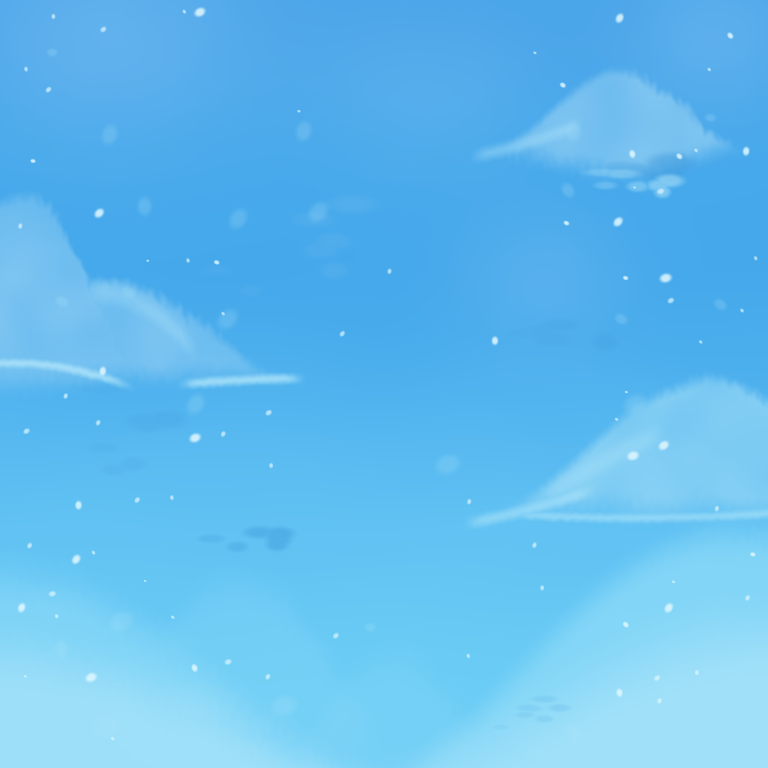
Reproduce this background procedurally as a WebGL 2 fragment shader.

```glsl
#version 300 es
precision highp float;
// Painted blue sky with soft heaped clouds, wispy strokes and drifting white specks.
uniform vec2 u_resolution;
out vec4 fragColor;

vec2 hash2(vec2 p) {
  vec3 q = fract(p.xyx * vec3(0.1031, 0.103, 0.0973));
  q += dot(q, q.yzx + 33.33);
  return fract((q.xx + q.yz) * q.zy);
}

float corner(vec2 cell, vec2 k, vec2 f) {
  return dot(hash2(cell + k) * 2.0 - 1.0, f - k);
}

float gradientNoise(vec2 p) {
  vec2 i = floor(p), f = fract(p), u = f * f * (3.0 - 2.0 * f);
  float low = mix(corner(i, vec2(0), f), corner(i, vec2(1, 0), f), u.x);
  float high = mix(corner(i, vec2(0, 1), f), corner(i, vec2(1), f), u.x);
  return mix(low, high, u.y);
}

float glow(vec2 p, vec2 center, vec2 radius) {
  vec2 d = (p - center) / radius;
  return exp(-dot(d, d) * 1.5);
}

float ellipse(vec2 d, vec2 radius, float soft) {
  return 1.0 - smoothstep(1.0 - soft, 1.0 + soft, length(d / radius));
}

// Domed cloud with thin tails, reaching left and right by different amounts
float heap(vec2 p, vec2 peak, float base, vec2 reach, float sink, float soft) {
  float d = abs(p.x - peak.x) / (p.x < peak.x ? reach.x : reach.y);
  float dome = pow(max(1.0 - d * d, 0.0), 2.3);
  float top = smoothstep(-soft, soft, mix(base, peak.y, dome) - p.y);
  float bottom = smoothstep(-soft, soft * 3.0, p.y - base + sink * dome);
  return top * bottom * (1.0 - smoothstep(0.7, 1.0, d));
}

// Bowed brush stroke with tapered ends, running left to right
float stroke(vec2 p, vec2 a, vec2 b, float bow, float width) {
  float t = (p.x - a.x) / (b.x - a.x);
  float arch = max(4.0 * t * (1.0 - t), 0.0);
  float off = abs(p.y - mix(a.y, b.y, t) - bow * arch);
  return (1.0 - smoothstep(0.0, width, off)) * smoothstep(0.0, 0.6, arch);
}

// Cluster of flat dabs around a centre
float dabs(vec2 p, vec2 center, vec2 spread, float size, float seed) {
  float sum = 0.0;
  for (int i = 0; i < 7; i++) {
    vec2 h = hash2(vec2(float(i) * 3.7, seed));
    vec2 radius = size * vec2(0.7 + h.y, 0.3 + 0.3 * h.x);
    float dab = ellipse(p - center - spread * (h * 2.0 - 1.0), radius, 0.5);
    sum = max(sum, dab * (0.4 + 0.6 * h.x));
  }
  return sum;
}

// One jittered, tilted speck in some of the grid cells
float specks(vec2 p, float cells, float size, float chance, float seed) {
  vec2 id = floor(p * cells), kind = hash2(id + seed + 51.0);
  vec2 d = p - (id + 0.2 + 0.6 * hash2(id + seed)) / cells;
  float s = sin(kind.y * 3.0), k = cos(kind.y * 3.0);
  float radius = size * (0.5 + 0.8 * kind.y);
  return ellipse(mat2(k, s, -s, k) * d, radius * vec2(1, 0.75), 0.5) * step(kind.x, chance);
}

vec3 skyColor(float y) {
  vec3 c = mix(vec3(0.42, 0.8, 0.96), vec3(0.37, 0.75, 0.95), smoothstep(0.08, 0.4, y));
  c = mix(c, vec3(0.27, 0.66, 0.92), smoothstep(0.3, 0.66, y));
  return mix(c, vec3(0.28, 0.64, 0.91), smoothstep(0.75, 1.0, y));
}

void main() {
  vec2 p = gl_FragCoord.xy / u_resolution;
  float broad = gradientNoise(p * vec2(5, 9));
  float billow = gradientNoise(p * 17.0);
  float fuzz = gradientNoise(p * vec2(130, 60));
  vec2 q = p + vec2(0.005, 0.007) * fuzz + 0.01 * billow;

  // Sky and faint hazes
  vec3 c = skyColor(p.y + 0.04 * broad);
  float haze = 0.6 * glow(q, vec2(0.14, 0.95), vec2(0.24, 0.18));
  haze += 0.5 * glow(q, vec2(0.93, 0.95), vec2(0.14, 0.13));
  haze += 0.35 * glow(q, vec2(0.56, 0.88), vec2(0.2, 0.14));
  haze += 0.4 * glow(q, vec2(0.71, 0.64), vec2(0.13, 0.1));
  haze += 0.25 * dabs(p, vec2(0.36, 0.68), vec2(0.1, 0.06), 0.018, 4.0);
  c = mix(c, vec3(0.44, 0.73, 0.94), haze);

  // Floating clouds
  float body = 0.72 + 0.3 * broad + 0.25 * billow;
  vec3 pale = vec3(0.53, 0.79, 0.95), foam = vec3(0.69, 0.9, 0.98);
  float left = heap(q, vec2(0.035, 0.74), 0.5, vec2(0.3, 0.17), 0.01, 0.012);
  left = max(left, 0.9 * heap(q, vec2(0.13, 0.635), 0.505, vec2(0.15, 0.27), 0.005, 0.01));
  c = mix(c, pale, body * heap(q, vec2(0.807, 0.905), 0.8, vec2(0.18), 0.035, 0.01));
  c = mix(c, pale, body * left);
  c = mix(c, vec3(0.56, 0.83, 0.96), body * heap(q, vec2(0.92, 0.503), 0.33, vec2(0.3), 0.005, 0.012));

  // Banks along the bottom
  vec3 bank = vec3(0.54, 0.85, 0.97);
  c = mix(c, bank, 0.3 * heap(q, vec2(0.31, 0.24), 0.02, vec2(0.24), 0.1, 0.04));
  c = mix(c, bank, 0.3 * heap(q, vec2(0.51, 0.14), -0.08, vec2(0.22), 0.1, 0.04));
  c = mix(c, bank, 0.7 * heap(q, vec2(0, 0.245), -0.06, vec2(0.6), 1.0, 0.045));
  c = mix(c, bank, 0.8 * heap(q, vec2(0.96, 0.305), -0.06, vec2(0.56), 1.0, 0.035));
  c = mix(c, foam, 0.6 * heap(q, vec2(0, 0.145), -0.05, vec2(0.62), 1.0, 0.05));
  c = mix(c, foam, 0.65 * heap(q, vec2(1, 0.175), -0.05, vec2(0.6), 1.0, 0.07));

  // Dark dabs
  float dark = dabs(p, vec2(0.31, 0.3), vec2(0.06, 0.02), 0.014, 1.0);
  dark += dabs(p, vec2(0.84, 0.785), vec2(0.035, 0.01), 0.022, 2.0);
  dark += 0.5 * dabs(p, vec2(0.73, 0.57), vec2(0.06, 0.02), 0.018, 3.0);
  dark += 0.5 * dabs(p, vec2(0.17, 0.44), vec2(0.05, 0.06), 0.018, 5.0);
  dark += 0.5 * dabs(p, vec2(0.72, 0.07), vec2(0.07, 0.03), 0.01, 7.0);
  c = mix(c, vec3(0.24, 0.59, 0.85), 0.45 * dark);

  // Bright brush strokes on the clouds
  vec2 s = p + 0.002 * fuzz;
  float wisp = stroke(s, vec2(-0.08, 0.515), vec2(0.18, 0.492), 0.022, 0.009);
  wisp = max(wisp, stroke(s, vec2(0.23, 0.499), vec2(0.4, 0.507), 0.002, 0.01));
  wisp = max(wisp, 0.4 * stroke(s, vec2(0.11, 0.62), vec2(0.26, 0.535), 0.025, 0.022));
  wisp = max(wisp, 0.7 * stroke(s, vec2(0.6, 0.317), vec2(0.78, 0.365), -0.004, 0.013));
  wisp = max(wisp, 0.7 * stroke(s, vec2(0.63, 0.333), vec2(1.08, 0.338), -0.01, 0.009));
  wisp = max(wisp, 0.4 * stroke(s, vec2(0.7, 0.345), vec2(0.87, 0.44), 0.006, 0.022));
  wisp = max(wisp, 0.5 * stroke(s, vec2(0.61, 0.795), vec2(0.76, 0.84), -0.004, 0.014));
  wisp = max(wisp, 0.8 * dabs(p, vec2(0.83, 0.764), vec2(0.055, 0.014), 0.014, 9.0));
  c = mix(c, foam, 0.75 * wisp);

  // Blurred spots and crisp specks, sparser in the middle
  float sides = smoothstep(0.05, 0.4, abs(p.x - 0.48));
  c = mix(c, foam, 0.22 * specks(p, 9.0, 0.012, 0.12 + 0.2 * sides, 11.0));
  float snow = specks(p, 13.0, 0.0055, 0.04 + 0.17 * sides, 23.0);
  snow = max(snow, 0.8 * specks(p, 19.0, 0.0033, 0.04 + 0.13 * sides, 37.0));
  fragColor = vec4(mix(c, vec3(0.88, 0.97, 1), 0.85 * snow), 1);
}
```
